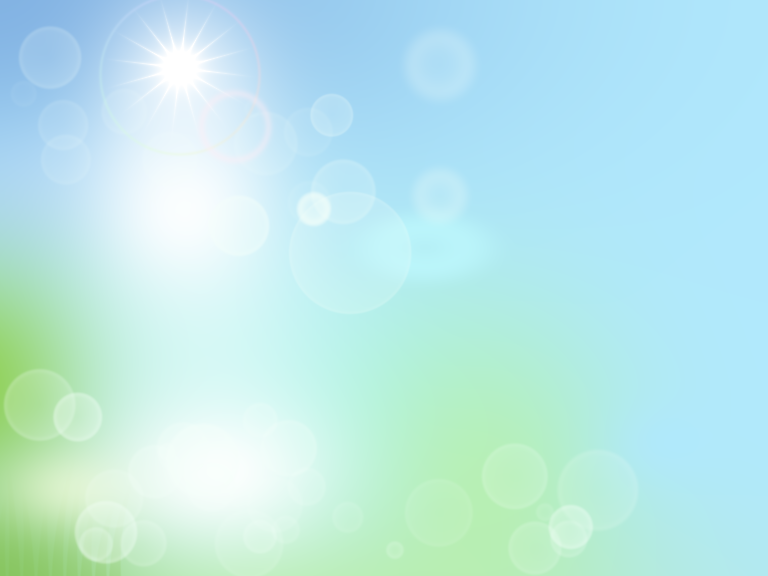
Write a WebGL 2 fragment shader that draws this background.

```glsl
#version 300 es
precision highp float;
// A soft spring sky: blended colour pools from blue to meadow green, white
// haze, a rayed sun with pale halos, translucent light discs and faint grass.
// Positions are in canvas heights, with the origin at the lower left.
uniform vec2 u_resolution;
out vec4 fragColor;

float hash(float n) {
    return fract(sin(n * 127.1) * 43758.55);
}

// Gaussian pool of light with separate width and height.
float pool(vec2 p, vec2 center, vec2 size) {
    vec2 q = (p - center) / size;
    return exp(-dot(q, q));
}

float ring(vec2 p, vec2 center, float radius, float width) {
    float d = (length(p - center) - radius) / width;
    return exp(-d * d);
}

// Translucent disc, brighter toward its thin rim.
float disc(vec2 p, vec2 center, float radius, float soft) {
    float r = length(p - center);
    float fill = 1.0 - smoothstep(radius - soft, radius + soft, r);
    float rise = 0.6 + 0.4 * min(r / radius, 1.0);
    return fill * rise + 0.4 * ring(p, center, radius - soft, soft + 0.001);
}

vec3 backdrop(vec2 p) {
    vec3 c = vec3(0.695, 0.912, 0.99);
    c = mix(c, vec3(0.51, 0.70, 0.89), pool(p, vec2(0.0, 1.02), vec2(0.75, 0.34)));
    c = mix(c, vec3(0.71, 0.84, 0.99), 0.6 * pool(p, vec2(0.05, 0.66), vec2(0.25, 0.12)));
    c = mix(c, vec3(0.66, 0.95, 0.90), 0.9 * pool(p, vec2(0.63, 0.27), vec2(0.36, 0.25)));
    c = mix(c, vec3(0.72, 0.94, 0.68), 0.85 * pool(p, vec2(0.84, 0.16), vec2(0.22, 0.28)));
    c = mix(c, vec3(0.73, 0.93, 0.62), 0.8 * pool(p, vec2(0.48, -0.06), vec2(0.65, 0.18)));
    c = mix(c, vec3(0.55, 0.81, 0.30), pool(p, vec2(-0.06, 0.33), vec2(0.25, 0.21)));
    c = mix(c, vec3(0.52, 0.77, 0.36), 0.9 * pool(p, vec2(0.0, 0.0), vec2(0.24, 0.20)));
    c = mix(c, vec3(0.69, 0.91, 1.0), 0.7 * pool(p, vec2(1.16, 0.23), vec2(0.10, 0.07)));
    return c;
}

// Narrow blades that bend and taper upward.
float grass(vec2 p) {
    float sum = 0.0;
    for (float i = 0.0; i < 9.0; i++) {
        float tall = 0.12 + 0.16 * hash(i + 3.0);
        float t = clamp(p.y / tall, 0.0, 1.0);
        float stem = 0.025 * i + (hash(i + 8.0) - 0.25) * 0.07 * t * t;
        float width = 0.008 * (1.0 - t);
        sum += (1.0 - smoothstep(width, width + 0.004, abs(p.x - stem))) * (1.0 - t);
    }
    return min(sum, 1.0);
}

vec3 haze(vec3 c, vec2 p) {
    c = mix(c, vec3(0.87, 0.99, 0.97), 0.7 * pool(p, vec2(0.36, 0.40), vec2(0.24, 0.28)));
    c = mix(c, vec3(0.96, 0.99, 0.86), 0.65 * pool(p, vec2(0.13, 0.15), vec2(0.13, 0.07)));
    c = mix(c, vec3(1.0), 0.95 * pool(p, vec2(0.32, 0.64), vec2(0.15, 0.16)));
    c = mix(c, vec3(0.97, 0.99, 1.0), 0.65 * pool(p, vec2(0.32, 0.83), vec2(0.15, 0.18)));
    c = mix(c, vec3(1.0), 0.95 * pool(p, vec2(0.38, 0.18), vec2(0.19, 0.13)));
    c = mix(c, vec3(0.74, 0.97, 0.99), 0.65 * disc(p * vec2(0.5, 1.0), vec2(0.369, 0.57), 0.055, 0.025));
    return c;
}

// Loose clusters of small discs: center and spread set the area.
float scatter(vec2 p, vec2 center, vec2 spread, float seed) {
    float sum = 0.0;
    for (float i = 0.0; i < 11.0; i++) {
        float k = seed + i * 4.0;
        vec2 at = center + spread * (2.0 * vec2(hash(k), hash(k + 1.0)) - 1.0);
        float radius = mix(0.014, 0.06, hash(k + 2.0));
        sum += disc(p, at, radius, 0.003) * (0.3 + 0.5 * hash(k + 3.0));
    }
    return sum;
}

// The larger discs that anchor the composition.
float mainDiscs(vec2 p) {
    float s = 0.22 * disc(p, vec2(0.608, 0.561), 0.106, 0.002);
    s += 0.85 * disc(p, vec2(0.545, 0.637), 0.028, 0.005);
    s += 0.45 * disc(p, vec2(0.415, 0.608), 0.052, 0.003);
    s += 0.22 * disc(p, vec2(0.596, 0.667), 0.056, 0.003);
    s += 0.25 * disc(p, vec2(0.576, 0.80), 0.037, 0.002);
    s += 0.18 * disc(p, vec2(0.087, 0.90), 0.054, 0.003);
    s += 0.22 * disc(p, vec2(0.764, 0.887), 0.06, 0.016);
    s += 0.25 * disc(p, vec2(0.764, 0.66), 0.046, 0.014);
    s += 0.40 * disc(p, vec2(0.135, 0.276), 0.042, 0.003);
    s += 0.22 * disc(p, vec2(0.069, 0.297), 0.062, 0.003);
    s += 0.35 * disc(p, vec2(0.184, 0.076), 0.054, 0.003);
    s += 0.45 * disc(p, vec2(0.352, 0.201), 0.063, 0.004);
    s += 0.40 * disc(p, vec2(0.991, 0.085), 0.038, 0.003);
    return s + 0.15 * disc(p, vec2(1.038, 0.149), 0.07, 0.004);
}

void main() {
    vec2 p = gl_FragCoord.xy / u_resolution.y;
    vec3 c = backdrop(p);
    c = mix(c, vec3(0.50, 0.74, 0.28), 0.28 * grass(p));
    c = haze(c, p);

    // Translucent discs, denser near the meadow.
    float light = mainDiscs(p);
    light += 0.35 * scatter(p, vec2(0.38, 0.17), vec2(0.25, 0.14), 5.0);
    light += 0.25 * scatter(p, vec2(0.70, 0.09), vec2(0.32, 0.09), 71.0);
    light += 0.15 * scatter(p, vec2(0.28, 0.72), vec2(0.27, 0.12), 133.0);
    c = mix(c, vec3(0.96, 1.0, 0.98), 1.0 - exp(-light));

    // Sun core, tapered rays and tinted halos.
    vec2 sun = vec2(0.3125, 0.882);
    vec2 q = p - sun;
    float r = length(q);
    float angle = atan(q.y, q.x + 1e-6) + 0.12;
    float away = r * abs(sin(angle * 8.0)) / 8.0;
    float rays = exp(-away / 0.0018) * (1.0 - smoothstep(0.03, 0.14, r));
    float glow = exp(-r * r / 0.0014) + 0.4 * exp(-r * r / 0.008);
    c = mix(c, vec3(1.0), clamp(glow + 0.65 * rays, 0.0, 1.0));
    vec3 tint = 0.9 + 0.1 * cos(angle + vec3(0.0, 2.1, 4.2));
    c = mix(c, tint, 0.28 * ring(p, vec2(0.3125, 0.87), 0.138, 0.003));
    c = mix(c, vec3(1.0, 0.93, 0.96), 0.4 * ring(p, vec2(0.408, 0.78), 0.058, 0.007));
    fragColor = vec4(clamp(c, 0.0, 1.0), 1.0);
}
```
